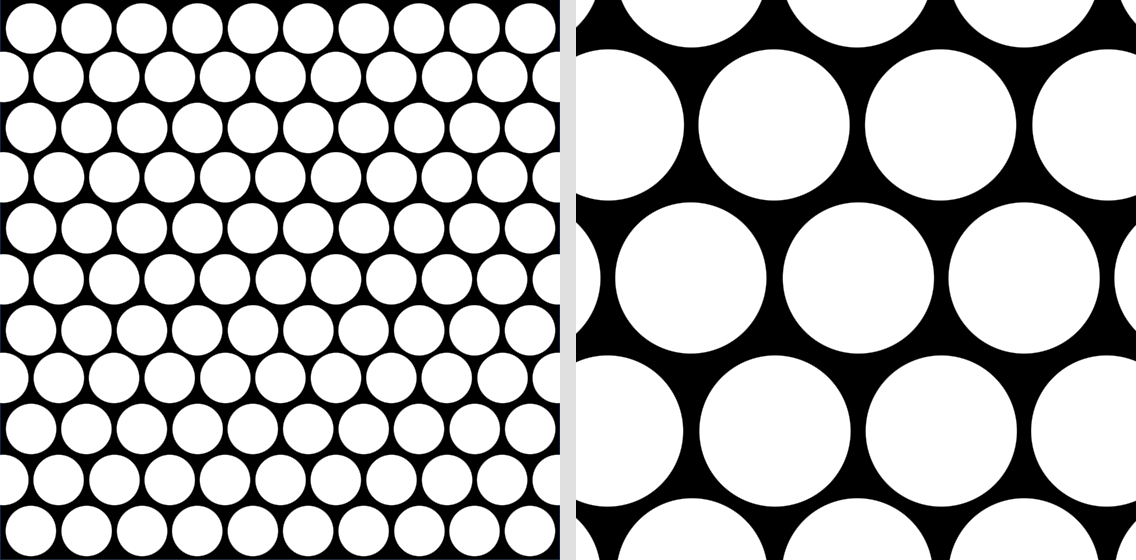
Left, the full canvas; right, a detail of the centre.
Write a Shadertoy shader that draws this pattern.

```glsl
const int   ROWS        = 11;
const float COLUMNS     = 10.0;     // whole dots in an even row
const float PITCH       = 0.0990;   // distance between dots in a row
const float FIRST_X     = 0.0555;   // first dot centre of an even row
const float FIRST_Y     = 0.0509;   // first row centre, from the top
const float ROW_STEP    = 0.0911;
const float RADIUS      = 0.0450;
const float WOBBLE      = 0.0005;   // sideways drift of single dots
const float RIM_WIDTH   = 0.0013;
const vec3  DOT_COLOR   = vec3(1.0);
const vec3  GROUND      = vec3(0.0);
const vec3  SIDE_RIM    = vec3(0.08, 0.17, 0.38);
const vec3  BOTTOM_RIM  = vec3(0.16, 0.23, 0.30);

// Row centre from the top; a few rows slip closer to the one above.
float rowCentre(float row) {
    float slip = 0.0046 * step(0.5, row)
               + 0.0030 * step(2.5, row)
               + 0.0061 * step(6.5, row);
    return FIRST_Y + ROW_STEP * row - slip;
}

// Signed distance to the nearest dot of one staggered row.
float dotRow(vec2 p, float row) {
    float odd = mod(row, 2.0);
    float startX = FIRST_X - 0.5 * PITCH * odd;
    float column = clamp(round((p.x - startX) / PITCH), 0.0, COLUMNS - 1.0 + odd);
    float drift = WOBBLE * (0.6 * sin(2.3 * column + 1.7 * row)
                          + 0.4 * sin(5.1 * column - 0.9 * row));
    vec2 centre = vec2(startX + PITCH * column + drift, rowCentre(row));
    return length(p - centre) - RADIUS;
}

// Antialiased coverage of the inside of a shape.
float coverage(float d, float pixel) {
    return clamp(0.5 - d / pixel, 0.0, 1.0);
}

void mainImage(out vec4 fragColor, in vec2 fragCoord) {
    vec2 p = fragCoord / iResolution.xy;
    p.y = 1.0 - p.y;
    float pixel = 1.0 / min(iResolution.x, iResolution.y);

    // Ground with a faint rim at the sides and bottom
    float side = min(p.x, 1.0 - p.x);
    vec3 color = mix(GROUND, SIDE_RIM, coverage(side - RIM_WIDTH, pixel));
    color = mix(color, BOTTOM_RIM, coverage(1.0 - p.y - RIM_WIDTH, pixel));

    // Staggered rows of dots
    float d = 1.0;
    for (int i = 0; i < ROWS; i++) {
        d = min(d, dotRow(p, float(i)));
    }
    color = mix(color, DOT_COLOR, coverage(d, 1.3 * pixel));

    fragColor = vec4(color, 1.0);
}
```
